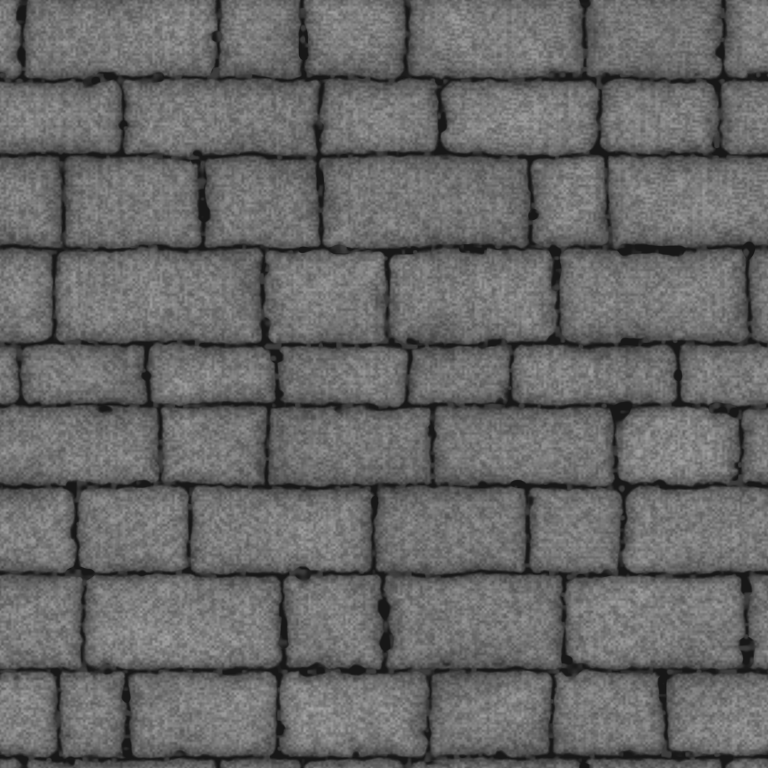
This texture is drawn by a three.js fragment shader. Its source:

```glsl
varying vec2 vUv;

// Courses listed from the bottom up: height, first joint, stones per course
const mat3 ROW_HEIGHT = mat3(0.1146, 0.125, 0.1146, 0.1042, 0.0807, 0.125, 0.1198, 0.1003, 0.1158);
const mat3 ROW_START = mat3(0.203, 0.115, 0.052, 0.156, 0.004, 0.117, 0.038, 0.197, 0.065);
const mat3 ROW_COUNT = mat3(6.0, 5.0, 5.0, 5.0, 6.0, 5.0, 5.0, 5.0, 6.0);
const float BASE_LINE = 0.013;
const float JOINT_JITTER = 0.62;
const float HALF_GAP = 0.0016;
const float EDGE_SOFTNESS = 0.003;
const float MIN_RADIUS = 0.006;
const float MAX_RADIUS = 0.021;

const float JOINT_TONE = 0.09;
const float CRUMB_TONE = 0.24;
const float EDGE_TONE = 0.25;
const float FACE_TONE = 0.49;
const float STONE_VARIATION = 0.035;
const float STAIN_STRENGTH = 0.10;
const float GRAIN_STRENGTH = 0.27;

float hash(vec2 p) {
  return fract(sin(dot(p, vec2(127.1, 311.7))) * 43758.5453);
}

// Value noise that wraps after the given number of cells
float noise(vec2 uv, float cells) {
  vec2 p = uv * cells;
  vec2 i = floor(p);
  vec2 f = fract(p);
  f = f * f * (3.0 - 2.0 * f);
  vec2 a = mod(i, cells);
  vec2 b = mod(i + 1.0, cells);
  return mix(mix(hash(a), hash(vec2(b.x, a.y)), f.x),
             mix(hash(vec2(a.x, b.y)), hash(b), f.x), f.y);
}

float fbm(vec2 uv, float cells) {
  float sum = 0.0;
  float weight = 0.5;
  for (int i = 0; i < 4; i++) {
    sum += weight * noise(uv, cells);
    cells *= 2.0;
    weight *= 0.5;
  }
  return sum / 0.9375;
}

float roundedBox(vec2 p, vec2 halfSize, float radius) {
  vec2 q = abs(p) - halfSize + radius;
  return length(max(q, 0.0)) + min(max(q.x, q.y), 0.0) - radius;
}

// Returns depth inside the stone (x) and its random value (y)
vec2 stoneAt(vec2 uv) {
  float y = fract(uv.y - BASE_LINE);
  float top = 0.0;
  float bottom = 0.0;
  float height = 0.1;
  float start = 0.0;
  float count = 5.0;
  float row = 0.0;
  for (int c = 0; c < 3; c++) {
    for (int r = 0; r < 3; r++) {
      if (y >= top) {
        bottom = top;
        height = ROW_HEIGHT[c][r];
        start = ROW_START[c][r];
        count = ROW_COUNT[c][r];
        row = float(c * 3 + r);
      }
      top += ROW_HEIGHT[c][r];
    }
  }

  // Nearest joint on either side, wrapping across the canvas
  float left = 1.0;
  float right = 1.0;
  float id = 0.0;
  for (int k = 0; k < 6; k++) {
    float n = float(k);
    if (n >= count) break;
    float jitter = (hash(vec2(n + 3.0, row + 11.0)) - 0.5) * JOINT_JITTER;
    float joint = start + (n + jitter) / count;
    float toLeft = fract(uv.x - joint);
    if (toLeft < left) {
      left = toLeft;
      id = n;
    }
    right = min(right, fract(joint - uv.x));
  }

  float random = hash(vec2(id + 17.0, row + 5.0));
  vec2 halfSize = 0.5 * vec2(left + right, height);
  vec2 p = vec2(0.5 * (left - right), y - bottom - halfSize.y);
  float radius = mix(MIN_RADIUS, MAX_RADIUS, random * random);
  return vec2(-roundedBox(p, halfSize - HALF_GAP, radius), random);
}

void main() {
  // Hand-cut outline: slow wobble plus fine roughness
  vec2 wobble = vec2(noise(vUv, 19.0), noise(vUv + 0.37, 23.0)) - 0.5;
  vec2 rough = vec2(noise(vUv, 90.0), noise(vUv + 0.61, 97.0)) - 0.5;
  vec2 stone = stoneAt(vUv + wobble * 0.006 + rough * 0.0035);

  // Chipped rims
  float chip = smoothstep(0.72, 0.95, noise(vUv + 0.21, 43.0));
  float depth = stone.x - 0.006 * chip + (fbm(vUv, 60.0) - 0.5) * 0.004;

  // Weathered face, darker towards the rim
  float grain = 0.6 * noise(vUv, 310.0) + 0.4 * noise(vUv + 0.13, 150.0) - 0.5;
  float stain = fbm(vUv + 0.43, 12.0) - 0.5;
  float face = FACE_TONE + (stone.y - 0.5) * STONE_VARIATION + stain * STAIN_STRENGTH;
  float falloff = mix(0.006, 0.015, noise(vUv + 0.77, 15.0));
  float tone = mix(EDGE_TONE, face, 1.0 - exp(-max(depth, 0.0) / falloff));
  tone += grain * GRAIN_STRENGTH * tone / FACE_TONE;

  // Dark joints with loose crumbs
  float crumbs = smoothstep(0.5, 0.9, noise(vUv + 0.29, 130.0));
  float joint = mix(JOINT_TONE, CRUMB_TONE, crumbs);
  tone = mix(joint, tone, smoothstep(-0.5 * EDGE_SOFTNESS, EDGE_SOFTNESS, depth));

  gl_FragColor = vec4(vec3(tone), 1.0);
}
```
